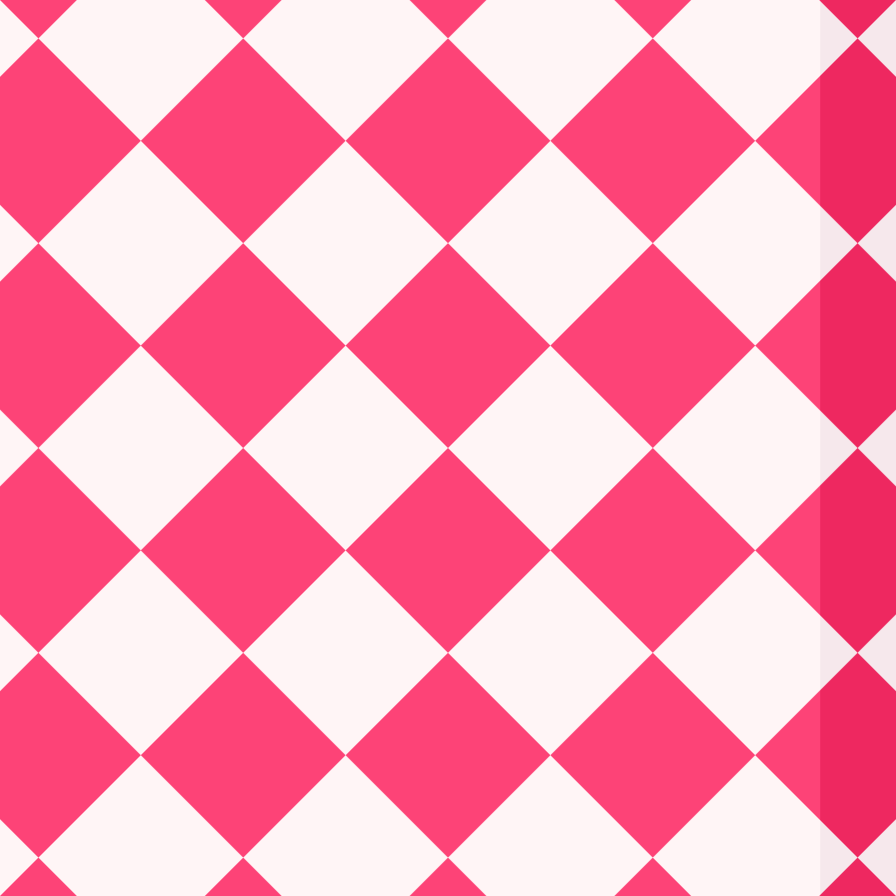
Give the GLSL for this pattern, as a three.js fragment shader.

```glsl
varying vec2 vUv;

const float PERIOD = 0.22857;
const float BAND_START = 0.9154;
const vec3 CREAM = vec3(1.0, 0.961, 0.963);
const vec3 PINK = vec3(0.992, 0.263, 0.468);
const vec3 SHADED_CREAM = vec3(0.965, 0.91, 0.925);
const vec3 SHADED_PINK = vec3(0.932, 0.155, 0.378);

// Signed distance to a grid of diamonds that touch at their tips
float diamondGrid(vec2 p, float period) {
  vec2 cell = abs(fract(p / period + vec2(0.5, 0.0)) - 0.5);
  return (cell.x + cell.y - 0.5) * period * 0.70711;
}

// Soft coverage, 1 where the distance is negative
float fill(float dist, float blur) {
  return 1.0 - smoothstep(-blur, blur, dist);
}

void main() {
  float blur = 0.75 * fwidth(vUv.x);
  float diamond = fill(diamondGrid(vUv - 0.5, PERIOD), blur);
  float band = fill(BAND_START - vUv.x, blur);

  // Diamonds in the open and under the shaded band
  vec3 openColor = mix(CREAM, PINK, diamond);
  vec3 bandColor = mix(SHADED_CREAM, SHADED_PINK, diamond);
  vec3 color = mix(openColor, bandColor, band);

  gl_FragColor = vec4(color, 1.0);
}
```
